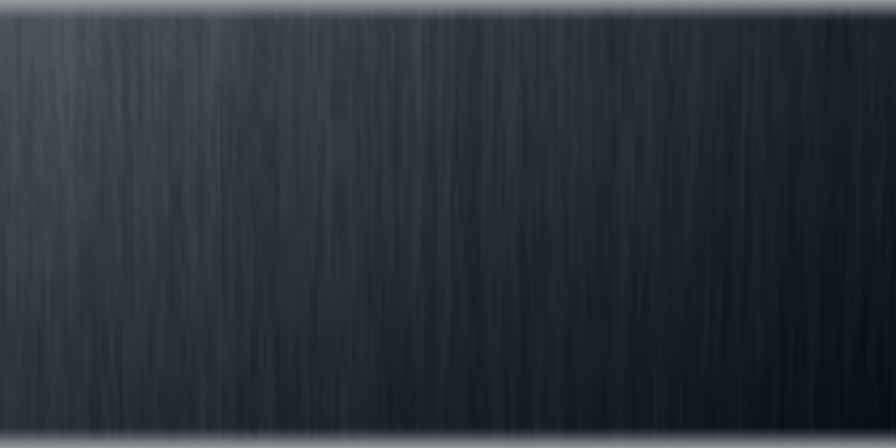
A Shadertoy shader for this texture:

```glsl
// Brushed sheet: brightness at its four corners
const float TOP_LEFT = 0.292;
const float TOP_RIGHT = 0.105;
const float BOTTOM_LEFT = 0.145;
const float BOTTOM_RIGHT = 0.022;
const vec3 STEEL_TINT = vec3(0.0, 0.042, 0.066);

// Pale rim along top and bottom
const vec3 RIM_COLOR = vec3(0.60, 0.62, 0.635);
const float RIM_INNER = 0.052;
const float RIM_OUTER = -0.010;

// Grain frequencies, in cells per canvas height
const vec2 FINE_GRAIN = vec2(105.0, 9.0);
const vec2 LONG_GRAIN = vec2(60.0, 1.6);
const vec2 BROAD_GRAIN = vec2(17.0, 0.9);
const vec2 MOTTLE = vec2(75.0, 36.0);
const float FINE_AMOUNT = 0.034;
const float LONG_AMOUNT = 0.030;
const float BROAD_AMOUNT = 0.014;
const float MOTTLE_AMOUNT = 0.020;
const float LEAN = 0.012;

// Isolated scratches
const int SCRATCH_COUNT = 14;
const float SCRATCH_WIDTH = 0.0032;
const float SCRATCH_AMOUNT = 0.026;

float hash(vec2 p) {
    vec3 q = fract(vec3(p.xyx) * 0.1031);
    q += dot(q, q.yzx + 33.33);
    return fract((q.x + q.y) * q.z);
}

float valueNoise(vec2 p) {
    vec2 cell = floor(p);
    vec2 f = fract(p);
    f = f * f * (3.0 - 2.0 * f);
    float low = mix(hash(cell), hash(cell + vec2(1.0, 0.0)), f.x);
    float high = mix(hash(cell + vec2(0.0, 1.0)), hash(cell + 1.0), f.x);
    return mix(low, high, f.y);
}

float signedNoise(vec2 p) {
    return valueNoise(p) - 0.5;
}

float brushedGrain(vec2 p) {
    return FINE_AMOUNT * signedNoise(p * FINE_GRAIN + 11.0)
         + LONG_AMOUNT * signedNoise(p * LONG_GRAIN + 47.0)
         + BROAD_AMOUNT * signedNoise(p * BROAD_GRAIN + 83.0);
}

// Thin light and dark lines that fade in and out along their length
float scratches(vec2 p, float aspect) {
    float sum = 0.0;
    for (int i = 0; i < SCRATCH_COUNT; i++) {
        float id = float(i);
        float x = (id + hash(vec2(id, 3.0))) / float(SCRATCH_COUNT) * aspect;
        float line = exp(-pow((p.x - x) / SCRATCH_WIDTH, 2.0));
        float fade = valueNoise(vec2(id * 7.0, p.y * 3.0));
        sum += line * fade * (hash(vec2(id, 9.0)) * 2.0 - 0.9);
    }
    return sum * SCRATCH_AMOUNT;
}

void mainImage(out vec4 fragColor, in vec2 fragCoord) {
    vec2 uv = fragCoord / iResolution.xy;
    float aspect = iResolution.x / iResolution.y;
    vec2 p = vec2(uv.x * aspect, uv.y);
    p.x += LEAN * (uv.y - 0.5) * (1.0 - 2.5 * uv.x);

    // Light falling from the upper left
    float light = mix(mix(BOTTOM_LEFT, BOTTOM_RIGHT, uv.x),
                      mix(TOP_LEFT, TOP_RIGHT, uv.x), uv.y);

    // Grain is softer in the shade, mottled in the light
    float grain = brushedGrain(p) + scratches(p, aspect);
    grain *= mix(0.6, 1.1, smoothstep(0.02, 0.20, light));
    vec2 slanted = p + vec2(p.y * 0.35, 0.0);
    grain += MOTTLE_AMOUNT * signedNoise(slanted * MOTTLE)
           * smoothstep(0.08, 0.26, light);
    vec3 color = max(vec3(light + grain) + STEEL_TINT, 0.0);

    // Blurred rim
    float edgeDistance = min(uv.y, 1.0 - uv.y);
    float rim = 1.0 - smoothstep(RIM_OUTER, RIM_INNER, edgeDistance);
    color = mix(color, RIM_COLOR, rim);

    fragColor = vec4(color, 1.0);
}
```
